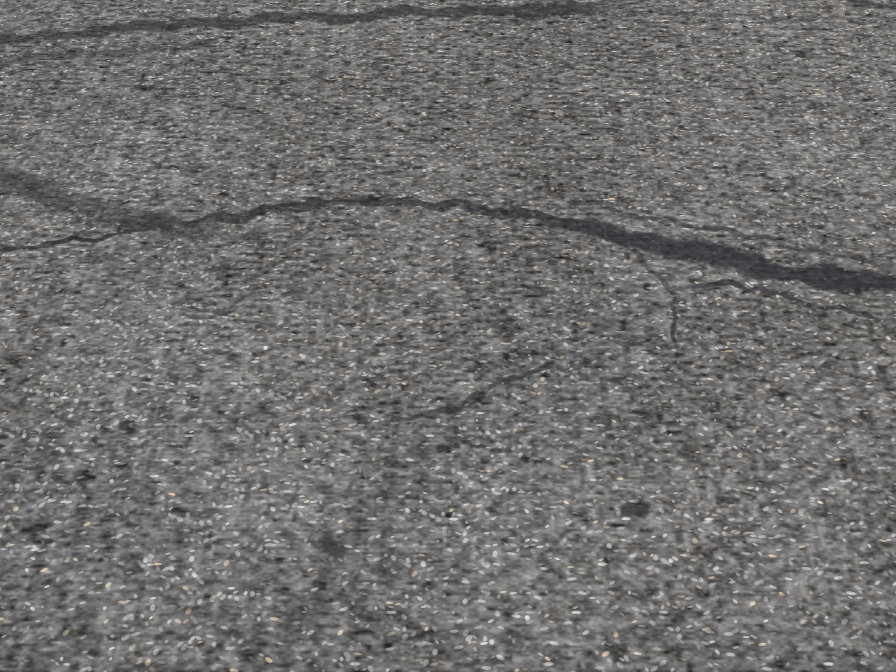
A Shadertoy shader for this texture:

```glsl
// Worn grey asphalt seen at a slant, with pale stone chips and sealed cracks.
// Chips are jittered ellipses on a perspective grid over layered value noise;
// the cracks are curves and segments bent by noise and blended in as dark tar.

float hash(vec2 p) {
    return fract(sin(dot(p, vec2(127.1, 311.7))) * 43758.5453);
}

float noise(vec2 p) {
    vec2 i = floor(p), f = fract(p);
    f = f * f * (3.0 - 2.0 * f);
    return mix(mix(hash(i), hash(i + vec2(1, 0)), f.x),
               mix(hash(i + vec2(0, 1)), hash(i + vec2(1, 1)), f.x), f.y);
}

// Soft line from a to b with half width w
float stroke(vec2 p, vec2 a, vec2 b, float w) {
    vec2 ab = b - a;
    float t = clamp(dot(p - a, ab) / dot(ab, ab), 0.0, 1.0);
    return 1.0 - smoothstep(0.35 * w, w, length(p - a - ab * t));
}

// Soft horizontal band around a curve, given the height above it
float band(float height, float w) {
    return 1.0 - smoothstep(0.6 * w, 1.15 * w, abs(height));
}

// Tilted elongated chips: x is brightness, y is a warm tint
vec2 chips(vec2 q) {
    vec2 cell = floor(q), result = vec2(0);
    for (int j = -1; j <= 1; j++)
    for (int i = -1; i <= 1; i++) {
        vec2 id = cell + vec2(i, j);
        vec2 d = q - id - 0.15 - 0.7 * vec2(hash(id), hash(id + 37.0));
        float angle = 3.1416 * hash(id + 71.0);
        float c = cos(angle), s = sin(angle);
        d = mat2(c, -s, s, c) * d;
        float size = mix(0.4, 0.8, hash(id + 13.0));
        float shape = 1.0 - smoothstep(0.55, 1.1, length(d / (size * vec2(1.0, 0.55))));
        float glow = shape * pow(hash(id + 91.0), 4.0);
        if (glow > result.x) result = vec2(glow, glow * step(0.85, hash(id + 53.0)));
    }
    return result;
}

// Dark tar and open cracks
float cracks(vec2 p) {
    float rough = noise(p * 70.0);
    float patchy = noise(p * vec2(22, 38) + 9.0);
    p += 0.014 * (vec2(noise(p * 28.0), noise(p * 28.0 + 50.0)) - 0.5);
    p += 0.006 * (vec2(rough, noise(p * 75.0 + 20.0)) - 0.5);
    float x = p.x;

    // Main crack, with a seal that widens to the right
    float ridge = 0.632 + 0.073 * smoothstep(0.0, 0.56, x) - 0.12 * smoothstep(0.56, 1.4, x);
    float height = p.y - ridge;
    float seal = 0.008 * smoothstep(0.2, 0.35, x) + 0.012 * smoothstep(0.78, 1.0, x);
    float m = 0.9 * band(height, 0.0035);
    m = max(m, band(height + 0.5 * seal, seal * (0.55 + 0.7 * patchy) + 0.0005)
               * smoothstep(0.2, 0.3, x) * mix(0.5 + 0.5 * rough, 1.0, smoothstep(0.7, 0.95, x)));
    m = max(m, 0.65 * stroke(p, vec2(0.85, 0.7), vec2(1.34, 0.6), 0.005) * (0.5 + 0.7 * patchy));

    // Old smear joining from the left
    float smear = max(stroke(p, vec2(-0.02, 0.745), vec2(0.17, 0.68), 0.025),
                      stroke(p, vec2(0.17, 0.68), vec2(0.3, 0.655), 0.02));
    m = max(m, smear * (0.3 + 0.5 * patchy));

    // Sealed seam along the far edge
    float seam = p.y - (0.94 + 0.1 * x - 0.06 * x * x);
    m = max(m, 0.8 * band(seam, 0.0085) * (1.0 - smoothstep(0.85, 0.96, x)));
    m = max(m, 0.4 * band(seam, 0.003));
    m = max(m, 0.45 * stroke(p, vec2(-0.02, 0.907), vec2(0.31, 0.932), 0.01));
    m = max(m, 0.7 * stroke(p, vec2(1.24, 1.005), vec2(1.36, 0.985), 0.008));

    // Thin branches
    float thin = stroke(p, vec2(0.59, 0.378), vec2(0.67, 0.392), 0.005);
    thin = max(thin, stroke(p, vec2(0.67, 0.392), vec2(0.82, 0.46), 0.006));
    thin = max(thin, stroke(p, vec2(0.94, 0.63), vec2(1.0, 0.566), 0.007));
    thin = max(thin, stroke(p, vec2(1.0, 0.566), vec2(1.007, 0.475), 0.005));
    thin = max(thin, stroke(p, vec2(1.0, 0.575), vec2(1.09, 0.58), 0.005));
    thin = max(thin, stroke(p, vec2(1.09, 0.58), vec2(1.34, 0.515), 0.005));
    thin = max(thin, 0.6 * stroke(p, vec2(0.27, 0.37), vec2(0.4, 0.39), 0.006));
    m = max(m, thin * (0.4 + 0.6 * patchy));

    // Stains and tar drops
    m = max(m, 0.5 * patchy * stroke(p, vec2(0.56, 0.26), vec2(0.42, 0.04), 0.03));
    m = max(m, 0.85 * stroke(p, vec2(0.485, 0.195), vec2(0.505, 0.175), 0.018));
    m = max(m, 0.85 * stroke(p, vec2(0.935, 0.243), vec2(0.957, 0.238), 0.012));
    return max(m, 0.45 * stroke(p, vec2(0.29, 0.237), vec2(0.315, 0.235), 0.012));
}

void mainImage(out vec4 fragColor, in vec2 fragCoord) {
    vec2 p = fragCoord / iResolution.y;

    // Ground plane: grains shrink and flatten with distance
    vec2 ground = vec2(p.x - 0.667, 3.6) / (2.4 - p.y) * 200.0;
    vec2 chip = chips(ground);

    // Mottled binder, dark pits and broad wear
    float tone = 0.435 + 0.24 * (noise(ground * 0.9 + 5.0) - 0.5);
    tone += 0.16 * (noise(ground * 1.9 + 31.0) - 0.5);
    tone += 0.07 * (noise(p * vec2(5, 8)) - 0.5) + 0.05 * (noise(p * 24.0) - 0.5);
    tone -= 0.13 * smoothstep(0.6, 0.95, noise(ground * 0.8 + 77.0));
    tone += 0.36 * chip.x * mix(1.0, 0.75, p.y);

    float warmth = 0.012 * (noise(p * 4.0 + 3.0) - 0.4) + 0.09 * chip.y;
    vec3 asphalt = tone + warmth * vec3(1.0, 0.1, -1.0) + vec3(0.003, 0.0, -0.002);
    vec3 tar = vec3(0.245, 0.245, 0.26) + 0.3 * (tone - 0.44);
    fragColor = vec4(mix(asphalt, tar, cracks(p)), 1.0);
}
```
